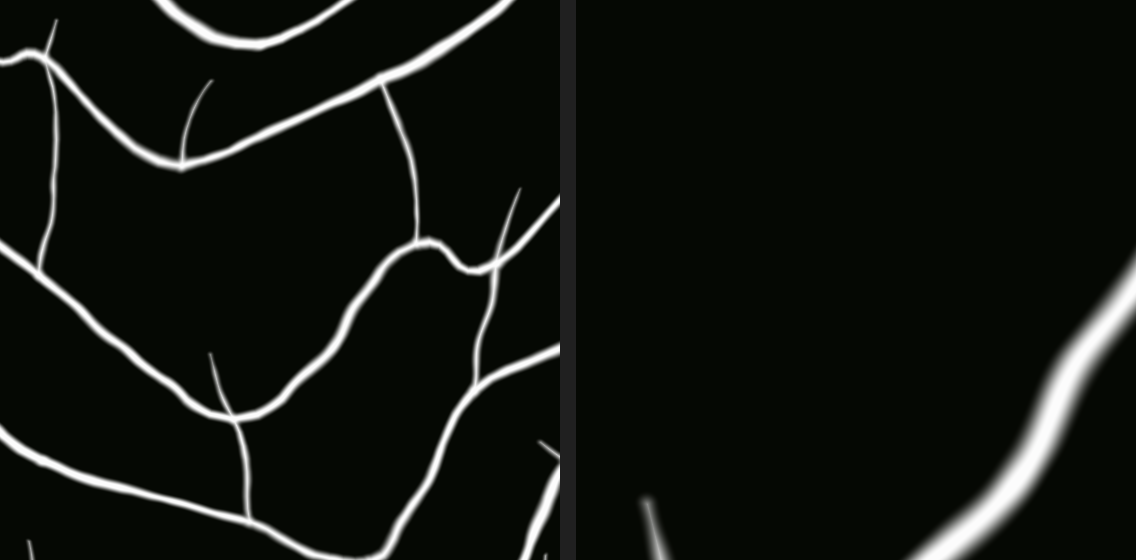
Left: the whole. Right: its middle third, enlarged.
Write a Shadertoy shader that draws this texture.

```glsl
// Pale branching vessels on a near-black ground. Jittered nodes on a sagging
// lattice are joined along rows by smooth trunks and across rows by thinner
// branches, some ending early; the union of tapered strokes is softly shaded.

const vec2 CELL = vec2(0.26, 0.37);
const vec3 GROUND = vec3(0.02, 0.03, 0.01);
const vec3 VESSEL = vec3(0.99);
const float SOFTNESS = 0.0068;
const int STEPS = 8;

vec2 hash2(vec2 p) {
    vec3 h = fract(p.xyx * vec3(0.1031, 0.1030, 0.0973));
    h += dot(h, h.yzx + 33.33);
    return fract((h.xx + h.yz) * h.zy);
}

// Smooth two-channel value noise
vec2 noise2(vec2 p) {
    vec2 i = floor(p), f = fract(p);
    f = f * f * (3.0 - 2.0 * f);
    vec2 low = mix(hash2(i), hash2(i + vec2(1, 0)), f.x);
    vec2 high = mix(hash2(i + vec2(0, 1)), hash2(i + vec2(1, 1)), f.x);
    return mix(low, high, f.y);
}

float smoothMin(float a, float b, float k) {
    float h = max(k - abs(a - b), 0.0) / k;
    return min(a, b) - 0.25 * k * h * h;
}

// Height of a row: falling on the left, climbing steeply on the right
float sag(float x) {
    float offset = x - 0.5;
    return 0.25 * offset + 0.9 * sqrt(offset * offset + 0.02);
}

vec2 nodePosition(vec2 id) {
    vec2 q = (id + 0.5 + 0.76 * (hash2(id + 19.0) - 0.5)) * CELL;
    return q + vec2(0.0, sag(q.x));
}

float nodeRadius(vec2 id) {
    return mix(0.0052, 0.0106, hash2(id + 71.0).x);
}

vec2 hermite(vec2 a, vec2 ta, vec2 b, vec2 tb, float t) {
    float u = 1.0 - t;
    return u * u * ((1.0 + 2.0 * t) * a + t * ta)
         + t * t * ((1.0 + 2.0 * u) * b - u * tb);
}

// Signed distance to a tapered segment
float taperedSegment(vec2 p, vec2 a, vec2 b, float ra, float rb) {
    vec2 pa = p - a, ba = b - a;
    float t = clamp(dot(pa, ba) / max(dot(ba, ba), 1e-8), 0.0, 1.0);
    return length(pa - t * ba) - mix(ra, rb, t);
}

// Curved stroke drawn from a towards b, stopping at the fraction reach
float strand(vec2 p, vec2 a, vec2 ta, vec2 b, vec2 tb, float ra, float rb, float reach) {
    float d = 1.0;
    vec2 from = a;
    for (int i = 0; i < STEPS; i++) {
        float s0 = float(i) / float(STEPS);
        float s1 = float(i + 1) / float(STEPS);
        vec2 to = hermite(a, ta, b, tb, s1 * reach);
        d = min(d, taperedSegment(p, from, to, mix(ra, rb, s0), mix(ra, rb, s1)));
        from = to;
    }
    return d;
}

// Thick vessel along a row, with tangents shared between neighbours
float trunk(vec2 p, vec2 id) {
    vec2 right = vec2(1, 0);
    vec2 a = nodePosition(id), b = nodePosition(id + right);
    vec2 ta = 0.5 * (b - nodePosition(id - right));
    vec2 tb = 0.5 * (nodePosition(id + 2.0 * right) - a);
    bool whole = hash2(id + 131.0).x < 0.9;
    float endRadius = whole ? nodeRadius(id + right) : 0.002;
    return strand(p, a, ta, b, tb, nodeRadius(id), endRadius, whole ? 1.0 : 0.45);
}

// Thin vessel to the next row: a link on even nodes, a short spur on odd ones
float branch(vec2 p, vec2 id) {
    vec2 h = hash2(id + 211.0), bend = 1.2 * (hash2(id + 307.0) - 0.5);
    bool even = mod(id.x + id.y, 2.0) < 0.5;
    float reach = even ? (h.x < 0.7 ? 1.0 : 0.6) : (h.x < 0.65 ? mix(0.18, 0.4, h.y) : 0.0);
    if (reach == 0.0) return 1.0;
    vec2 a = nodePosition(id), b = nodePosition(id + vec2(0, 1));
    vec2 along = b - a, across = vec2(-along.y, along.x);
    float endRadius = reach == 1.0 ? mix(0.0018, 0.006, h.y) : 0.001;
    return strand(p, a, along + bend.x * across, b, along + bend.y * across,
                  0.6 * nodeRadius(id), endRadius, reach);
}

float vesselNetwork(vec2 p) {
    vec2 home = floor((p - vec2(0.0, sag(p.x))) / CELL);
    float d = 1.0;
    for (int y = -2; y <= 1; y++) {
        for (int x = -1; x <= 1; x++) {
            vec2 id = home + vec2(x, y);
            d = smoothMin(d, trunk(p, id), 0.006);
            d = smoothMin(d, branch(p, id), 0.006);
        }
    }
    return d;
}

void mainImage(out vec4 fragColor, in vec2 fragCoord) {
    vec2 uv = fragCoord / iResolution.y;
    // Broad meander, fine wobble and slightly uneven walls
    vec2 p = uv + 0.06 * (noise2(uv * 3.5 + 5.0) - 0.5);
    p += 0.014 * (noise2(uv * 13.0) - 0.5);
    float d = vesselNetwork(p) + 0.002 * (noise2(uv * 42.0).x - 0.5);
    float edge = max(SOFTNESS, 1.0 / iResolution.y);
    float light = pow(1.0 - smoothstep(-edge, edge, d), 1.15);
    fragColor = vec4(mix(GROUND, VESSEL, light), 1.0);
}
```
